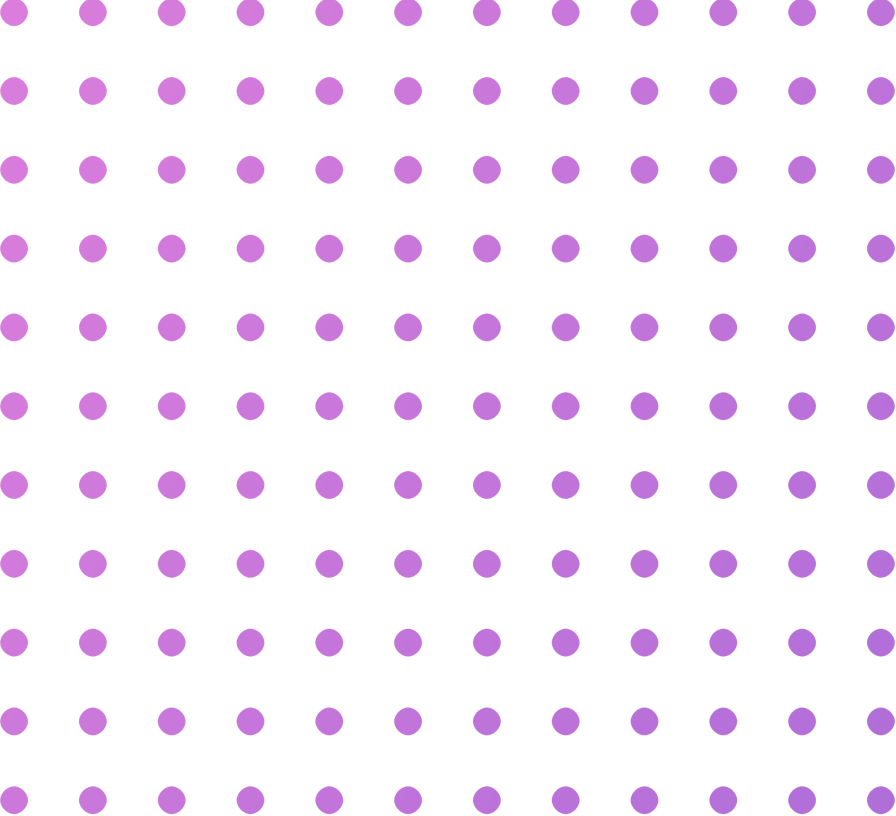
A Shadertoy shader for this pattern:

```glsl
#define PITCH 0.08795
#define FIRST_DOT vec2(0.0157, 0.0176)
#define RADIUS 0.0155
#define ROUNDNESS 1.85
#define GRADIENT_DIR vec2(0.66, -0.34)
#define PINK vec3(0.858, 0.492, 0.862)
#define VIOLET vec3(0.688, 0.430, 0.848)
#define PAPER vec3(1.0)

// Distance to a slightly pointed disc (superellipse)
float dotDistance(vec2 p) {
    vec2 q = pow(abs(p) + 1e-6, vec2(ROUNDNESS));
    return pow(q.x + q.y, 1.0 / ROUNDNESS) - RADIUS;
}

// Diagonal blend from the upper left to the lower right
vec3 dotColor(vec2 uv) {
    float t = dot(uv - vec2(0.0, 1.0), GRADIENT_DIR);
    return mix(PINK, VIOLET, clamp(t, 0.0, 1.0));
}

void mainImage(out vec4 fragColor, in vec2 fragCoord) {
    // Positions in units of the canvas width
    vec2 p = fragCoord / iResolution.x;
    float pixel = 1.0 / iResolution.x;

    // Regular grid of dots
    vec2 fromFirst = p - FIRST_DOT;
    vec2 local = fromFirst - PITCH * round(fromFirst / PITCH);
    float coverage = 1.0 - smoothstep(-0.75 * pixel, 0.75 * pixel, dotDistance(local));

    vec3 color = mix(PAPER, dotColor(fragCoord / iResolution.xy), coverage);
    fragColor = vec4(color, 1.0);
}
```
